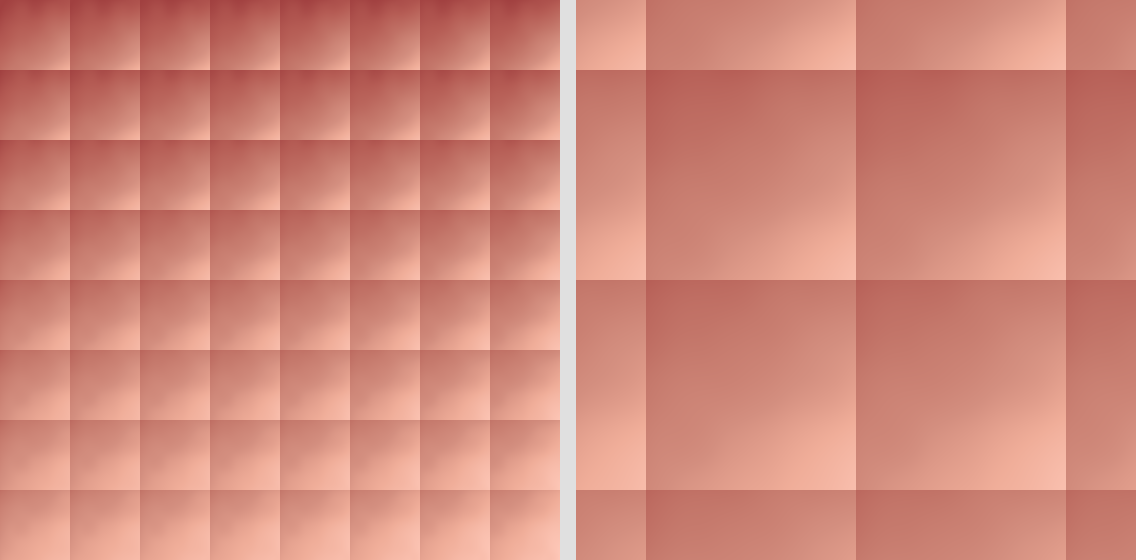
Left: the whole. Right: its middle third, enlarged.
Write a Shadertoy shader that draws this pattern.

```glsl
// An eight by eight grid of softly clouded coral gradient tiles, lightening row by row.

const float TILES = 8.0;
const int AA = 2;

// Sine-free hash of a lattice point.
float hash21(vec2 p) {
    vec3 q = fract(vec3(p.xyx) * 0.1031);
    q += dot(q, q.yzx + 33.33);
    return fract((q.x + q.y) * q.z);
}

float valueNoise(vec2 p) {
    vec2 i = floor(p);
    vec2 f = fract(p);
    f = f * f * f * (f * (f * 6.0 - 15.0) + 10.0);
    float low = mix(hash21(i), hash21(i + vec2(1.0, 0.0)), f.x);
    float high = mix(hash21(i + vec2(0.0, 1.0)), hash21(i + vec2(1.0)), f.x);
    return mix(low, high, f.y);
}

// Two octaves, centred on zero.
float clouds(vec2 p) {
    return valueNoise(p) * 0.7 + valueNoise(p * 2.0 + 17.3) * 0.3 - 0.5;
}

// Dark red to pale coral for tone 0 to 1.
vec3 coralRamp(float tone) {
    const vec3 stops[6] = vec3[6](
        vec3(0.63, 0.25, 0.25), vec3(0.71, 0.36, 0.33),
        vec3(0.77, 0.47, 0.42), vec3(0.83, 0.56, 0.50),
        vec3(0.94, 0.68, 0.60), vec3(1.00, 0.79, 0.73));
    vec3 color = stops[0];
    for (int i = 1; i < 6; i++) {
        color = mix(color, stops[i], clamp(tone * 5.0 - float(i - 1), 0.0, 1.0));
    }
    return color;
}

// Tone inside a tile; local and place both run right and down from 0 to 1.
float tileTone(vec2 local, vec2 place) {
    // Lower rows brighten faster away from the dark corner.
    vec2 eased = pow(local, vec2(mix(1.0, 0.68, place.y)));
    float topLeft = mix(-0.03, 0.34, place.y);
    float topRight = mix(0.15, 0.66, place.y);
    float bottomLeft = mix(0.32, 0.68, place.y);
    float bottomRight = mix(0.84, 0.96, place.y);
    float tone = mix(mix(topLeft, topRight, eased.x),
                     mix(bottomLeft, bottomRight, eased.x), eased.y);

    // The cloud field drifts a little from tile to tile.
    vec2 drift = place * vec2(0.5, 1.1);
    float cloud = clouds(local * vec2(2.4, 2.1) + drift + 4.6);
    float columnLift = (place.x - 0.5) * mix(0.03, 0.08, place.y);
    return tone + cloud * 0.16 + columnLift;
}

vec3 tiledPattern(vec2 uv) {
    vec2 grid = vec2(uv.x, 1.0 - uv.y) * TILES;
    return coralRamp(tileTone(fract(grid), floor(grid) / (TILES - 1.0)));
}

void mainImage(out vec4 fragColor, in vec2 fragCoord) {
    // Average subpixel samples to smooth the tile edges.
    vec3 color = vec3(0.0);
    for (int j = 0; j < AA; j++) {
        for (int i = 0; i < AA; i++) {
            vec2 offset = (vec2(i, j) + 0.5) / float(AA) - 0.5;
            color += tiledPattern((fragCoord + offset) / iResolution.xy);
        }
    }
    fragColor = vec4(color / float(AA * AA), 1.0);
}
```
